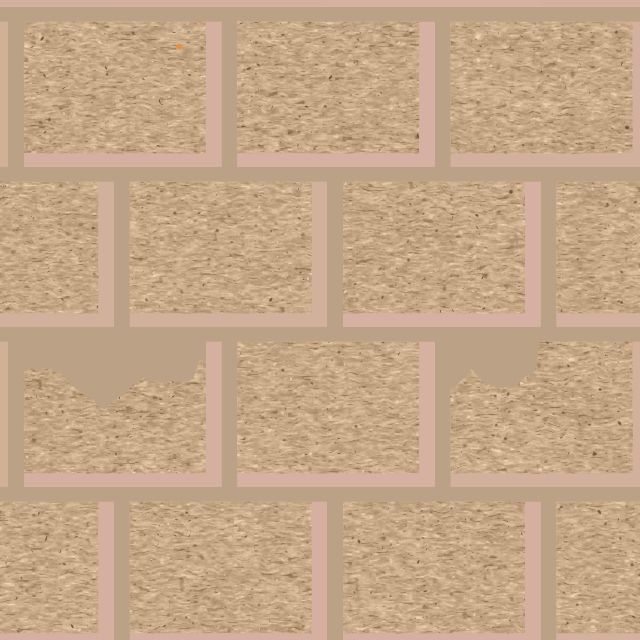
Reproduce this pattern procedurally as a Shadertoy shader.

```glsl
const vec2 REPEATS = vec2(3.0, 4.0);
const vec2 ORIGIN = vec2(0.0130, 0.0108);   // first joint, from top left
const float ROW_SHIFT = 0.496;              // offset of odd rows, in cells
const vec2 JOINT = vec2(0.0243, 0.0230);    // mortar width
const vec2 BEVEL = vec2(0.0247, 0.0212);    // pink edge width
const float TORN_ROW = 2.0;
const vec3 MORTAR = vec3(0.735, 0.630, 0.520);
const vec3 PINK_WARM = vec3(0.820, 0.690, 0.610);
const vec3 PINK_COOL = vec3(0.845, 0.690, 0.640);
const vec3 TAN_EDGE = vec3(0.820, 0.695, 0.590);
const vec3 PAPER = vec3(0.780, 0.658, 0.525);
const vec3 DARK_FLECK = vec3(0.36, 0.28, 0.21);
const vec3 LIGHT_FLECK = vec3(0.93, 0.86, 0.77);
const vec3 ORANGE = vec3(0.90, 0.56, 0.25);
const vec2 ORANGE_SPOT = vec2(0.280, 0.927);

float hash(vec2 p) {
    vec3 h = fract(vec3(p.xyx) * 0.1031);
    h += dot(h, h.yzx + 33.33);
    return fract((h.x + h.y) * h.z);
}

float noise(vec2 p) {
    vec2 i = floor(p), f = fract(p);
    f = f * f * (3.0 - 2.0 * f);
    return mix(mix(hash(i), hash(i + vec2(1, 0)), f.x),
               mix(hash(i + vec2(0, 1)), hash(i + vec2(1, 1)), f.x), f.y);
}

// Coverage of an axis-aligned box
float boxMask(vec2 p, vec2 lo, vec2 hi, float aa) {
    vec2 d = abs(p - 0.5 * (lo + hi)) - 0.5 * (hi - lo);
    return smoothstep(0.5, -0.5, max(d.x, d.y) / aa);
}

// One rotated oval fleck in some cells of a grid
float flecks(vec2 uv, float density, float chance, float radius, float seed, float aa) {
    vec2 g = uv * density, id = floor(g) + seed;
    vec2 centre = 0.3 + 0.4 * vec2(hash(id + 3.1), hash(id + 7.7));
    vec2 d = (fract(g) - centre) / density;
    float angle = (hash(id + 11.3) - 0.5) * 2.6;
    d = mat2(cos(angle), -sin(angle), sin(angle), cos(angle)) * d;
    d.y *= 1.0 + 2.0 * hash(id + 17.9);
    float r = radius * (0.4 + 0.6 * hash(id + 23.5));
    return smoothstep(r + aa, r - aa, length(d)) * step(hash(id), chance);
}

vec3 paper(vec2 uv, float aa) {
    // Wavy horizontal fibres
    vec2 w = uv + vec2(0.0, 0.006) * (noise(uv * 55.0) - 0.5);
    float fibre = noise(w * vec2(75.0, 270.0)) + noise(w * vec2(150.0, 410.0) + 40.0) - 1.0;
    float grain = noise(uv * 430.0 + 90.0) - 0.5;
    float blotch = noise(uv * 14.0) + noise(uv * 37.0 + 5.0) - 1.0;
    vec3 col = PAPER + 0.115 * fibre + 0.05 * grain + 0.018 * blotch;
    float strand = noise(w * vec2(95.0, 330.0) + 130.0);
    col -= vec3(0.13, 0.13, 0.14) * smoothstep(0.78, 0.95, strand);
    col += 0.08 * smoothstep(0.22, 0.06, strand);

    // Flecks, from fine to coarse
    for (int i = 0; i < 3; i++) {
        float k = float(i);
        float dark = flecks(uv, 70.0 - 24.0 * k, 0.20 - 0.04 * k, 0.0016 + 0.0011 * k, 50.0 * k, aa);
        col = mix(col, DARK_FLECK, dark * (0.5 + 0.15 * k));
    }
    col = mix(col, LIGHT_FLECK, 0.75 * flecks(uv, 36.0, 0.12, 0.0030, 210.0, aa));
    float spot = length((uv - ORANGE_SPOT) * vec2(1.0, 1.25)) + 0.003 * noise(uv * 300.0);
    return mix(col, ORANGE, smoothstep(0.0065 + aa, 0.0065 - aa, spot));
}

// Depth of the torn top edge, in cell heights
float tornDepth(float x, float column) {
    float valley = max(0.52 - 1.1 * abs(x - 0.45), mix(0.27, 0.335, step(0.5, x)));
    valley -= 0.11 * smoothstep(0.86, 0.90, x);
    float scoop = 0.37 - 0.11 * max(0.0, 1.0 - abs(x - 0.168) / 0.07);
    scoop -= 0.07 * smoothstep(0.36, 0.46, x) + 0.30 * smoothstep(0.46, 0.51, x);
    float ragged = 0.030 * (noise(vec2(x * 28.0, column)) - 0.5)
                 + 0.016 * (noise(vec2(x * 75.0, column + 9.0)) - 0.5);
    return (column < 1.0 ? valley : scoop) + ragged;
}

void mainImage(out vec4 fragColor, in vec2 fragCoord) {
    vec2 uv = fragCoord / iResolution.xy;
    float aa = 1.0 / iResolution.y;

    // Brick cell, rows counted from the top
    vec2 g = (vec2(uv.x, 1.0 - uv.y) - ORIGIN) * REPEATS;
    float row = floor(g.y);
    g.x -= ROW_SHIFT * mod(row, 2.0);
    vec2 id = floor(g), q = g - id;
    vec2 size = 1.0 / REPEATS, p = q * size;

    // Pink bevel over mortar, with a tan strip at the far left
    vec3 pink = mix(PINK_WARM, PINK_COOL, hash(id + 4.0));
    pink = mix(pink, TAN_EDGE, step(id.x, -1.0) * step(0.0, row) * (1.0 - mod(row, 2.0)));
    float brick = row < 0.0 ? 1.0 : boxMask(p, JOINT, size, aa);
    vec3 col = mix(MORTAR, pink, brick);

    // Paper face with slightly rough edges
    vec2 rough = 0.0012 * (vec2(noise(uv * 220.0), noise(uv * 220.0 + 60.0)) - 0.5);
    float face = boxMask(p + rough, JOINT, size - BEVEL, aa);
    col = mix(col, paper(uv, aa), face);

    // Torn tops on alternate bricks of one row
    if (row == TORN_ROW && mod(id.x, 2.0) == 0.0) {
        float tear = (q.y - tornDepth(q.x, id.x)) * size.y;
        float onFace = boxMask(p, vec2(0.0), size - BEVEL, aa);
        col = mix(col, MORTAR, onFace * smoothstep(aa, -aa, tear));
    }
    fragColor = vec4(clamp(col, 0.0, 1.0), 1.0);
}
```
